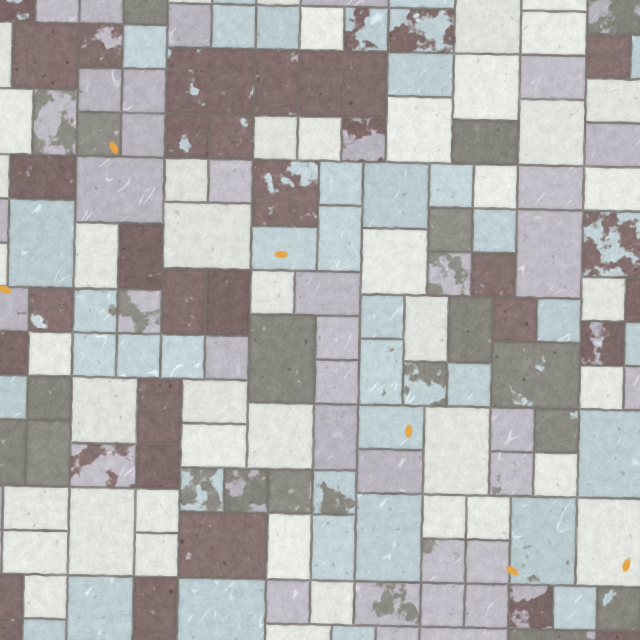
Reproduce this texture procedurally as a WebGL 1 fragment shader.

```glsl
precision highp float;
uniform vec2 u_resolution;

const float UNIT = 0.0345;       // paving module as a share of the canvas
const float TILT = 0.021;        // rotation of the courses, radians
const float BLOCK = 5.0;         // modules per block before splitting
const float KEEP_LARGE = 0.7;    // chance that a 3 by 4 slab stays whole
const float WOBBLE = 0.055;      // raggedness of slab edges
const float JOINT = 0.045;       // half width of joints, in modules
const float WHITE_SHARE = 0.30;
const float CLEAN_SHARE = 0.47;  // of the coloured slabs
const float MIXED_SHARE = 0.24;  // of the coloured slabs
const float GRAIN = 0.085;
const float LEAF_CHANCE = 0.2;
const float LEAF_CELL = 6.0;

const vec3 WHITE = vec3(0.890, 0.900, 0.882);
const vec3 BLUE = vec3(0.755, 0.815, 0.830);
const vec3 LILAC = vec3(0.745, 0.728, 0.762);
const vec3 OLIVE = vec3(0.545, 0.540, 0.510);
const vec3 BROWN = vec3(0.505, 0.432, 0.425);
const vec3 MORTAR = vec3(0.47, 0.45, 0.43);
const vec3 LEAF = vec3(0.89, 0.65, 0.30);

vec2 hash2(vec2 p) {
  vec3 q = fract(p.xyx * vec3(0.1031, 0.1030, 0.0973));
  q += dot(q, q.yzx + 33.33);
  return fract((q.xx + q.yz) * q.zy);
}

float corner(vec2 cell, vec2 f, vec2 o) {
  return dot(hash2(cell + o) * 2.0 - 1.0, f - o);
}

float gradientNoise(vec2 p) {
  vec2 i = floor(p), f = p - i;
  vec2 w = f * f * f * (f * (f * 6.0 - 15.0) + 10.0);
  vec2 e = vec2(1.0, 0.0);
  return mix(mix(corner(i, f, e.yy), corner(i, f, e.xy), w.x),
             mix(corner(i, f, e.yx), corner(i, f, e.xx), w.x), w.y);
}

float fbm(vec2 p) {
  float sum = 0.0, amp = 0.6;
  for (int k = 0; k < 4; k++) {
    sum += amp * gradientNoise(p);
    p = mat2(1.6, 1.2, -1.2, 1.6) * p + 7.3;
    amp *= 0.55;
  }
  return sum;
}

// Dividing line of a block: vertical in even blocks, horizontal in odd ones
vec2 divider(vec2 block) {
  return block * BLOCK + 1.0 + floor(hash2(block + 5.0) * 3.0);
}

// Interlocking blocks: xy is the low corner, zw the high corner
vec4 blockBounds(vec2 p) {
  vec2 b = floor(p / BLOCK), side = step(divider(b), p);
  vec2 ex = vec2(1.0, 0.0), ey = vec2(0.0, 1.0);
  if (mod(b.x + b.y, 2.0) < 0.5)
    side.y = step(divider(b + ex * (side.x * 2.0 - 1.0)).y, p.y);
  else
    side.x = step(divider(b + ey * (side.y * 2.0 - 1.0)).x, p.x);
  vec2 v = b + side;
  vec2 sw = divider(v - 1.0), ne = divider(v);
  vec2 nw = divider(v - ex), se = divider(v - ey);
  return mod(v.x + v.y, 2.0) < 0.5 ? vec4(sw.x, se.y, ne.x, nw.y)
                                   : vec4(nw.x, sw.y, se.x, ne.y);
}

// Cut a block across its longer side until only slab sizes remain
vec4 slabBounds(vec2 p) {
  vec4 r = blockBounds(p);
  for (int k = 0; k < 7; k++) {
    vec2 size = r.zw - r.xy, h = hash2(r.xy + 37.0 * r.zw);
    float longest = max(size.x, size.y), shortest = min(size.x, size.y);
    bool large = longest < 4.5 && abs(shortest - 3.0) < 0.5;
    if (longest < 3.5 || (large && h.x < KEEP_LARGE)) break;
    vec2 axis = size.x + h.y - 0.5 > size.y ? vec2(1.0, 0.0) : vec2(0.0, 1.0);
    float cut = dot(r.xy, axis) + 2.0 + floor(h.x * (longest - 3.0));
    if (dot(p, axis) < cut) r.zw = mix(r.zw, vec2(cut), axis);
    else r.xy = mix(r.xy, vec2(cut), axis);
  }
  return r;
}

vec3 slabColor(vec2 p, vec2 id) {
  vec2 kind = hash2(id + 11.0), state = hash2(id + 23.0), tone = hash2(id + 41.0);
  bool white = kind.x < WHITE_SHARE;
  vec3 pale = white ? WHITE : (kind.y < 0.56 ? BLUE : LILAC);
  vec3 dark = state.y < 0.52 ? OLIVE : BROWN;
  float cover = 0.22 + 0.4 * tone.x;
  if (state.x < CLEAN_SHARE + MIXED_SHARE) cover = mix(-0.25, 0.15, tone.x);
  if (white || state.x < CLEAN_SHARE) cover = -1.0;
  // Stains, mottling, pale diagonal scratches and pits
  vec2 q = p + tone * 60.0;
  float stain = smoothstep(-0.05, 0.07, fbm(q * 0.75) + cover);
  vec3 color = mix(pale, dark, stain) + (tone.y - 0.5) * 0.05;
  color += GRAIN * (fbm(q * 2.2) + 0.5 * gradientNoise(q * 7.0));
  vec2 s = mat2(0.8, 0.6, -0.6, 0.8) * q;
  float scratch = 1.0 - smoothstep(0.0, 0.07, abs(gradientNoise(s * vec2(1.9, 0.6))));
  scratch *= smoothstep(0.1, 0.4, gradientNoise(q * 1.3 + 9.0));
  color += (white ? 0.03 : 0.13) * scratch * (1.0 - 0.7 * stain);
  color -= 0.10 * smoothstep(0.36, 0.55, gradientNoise(q * 3.1));
  return color + 0.14 * stain * smoothstep(0.36, 0.55, gradientNoise(q * 2.6 + 4.0));
}

void main() {
  float pixel = 1.0 / (UNIT * u_resolution.y);
  vec2 uv = gl_FragCoord.xy / u_resolution.y;
  float c = cos(TILT), s = sin(TILT);
  vec2 p = vec2(c * uv.x - s * uv.y, s * uv.x + c * uv.y) / UNIT + 40.0;
  vec2 ragged = p + WOBBLE * vec2(gradientNoise(p * 2.3), gradientNoise(p * 2.3 + 50.0));

  vec4 slab = slabBounds(ragged);
  vec3 color = slabColor(p, slab.xy + 37.0 * slab.zw);

  // Joints with a soft worn border
  vec2 inset = min(ragged - slab.xy, slab.zw - ragged);
  float edge = min(inset.x, inset.y);
  color *= 1.0 - 0.07 * (1.0 - smoothstep(0.0, 0.22, edge));
  float joint = 1.0 - smoothstep(JOINT - 0.5 * pixel, JOINT + pixel, edge);
  color = mix(color, MORTAR, joint * (0.8 + 0.4 * gradientNoise(p * 0.9)));

  // Sparse fallen leaves
  vec2 cell = floor(p / LEAF_CELL), h = hash2(cell + 71.0), turn = hash2(cell + 83.0);
  vec2 d = p - (cell + 0.15 + 0.7 * h) * LEAF_CELL;
  float a = turn.y * 6.2832;
  d = vec2(cos(a) * d.x + sin(a) * d.y, cos(a) * d.y - sin(a) * d.x);
  float leaf = (length(d / vec2(0.3, 0.16)) - 1.0) * 0.16;
  color = mix(color, LEAF, step(turn.x, LEAF_CHANCE) * (1.0 - smoothstep(-pixel, pixel, leaf)));

  gl_FragColor = vec4(clamp(color, 0.0, 1.0), 1.0);
}
```
